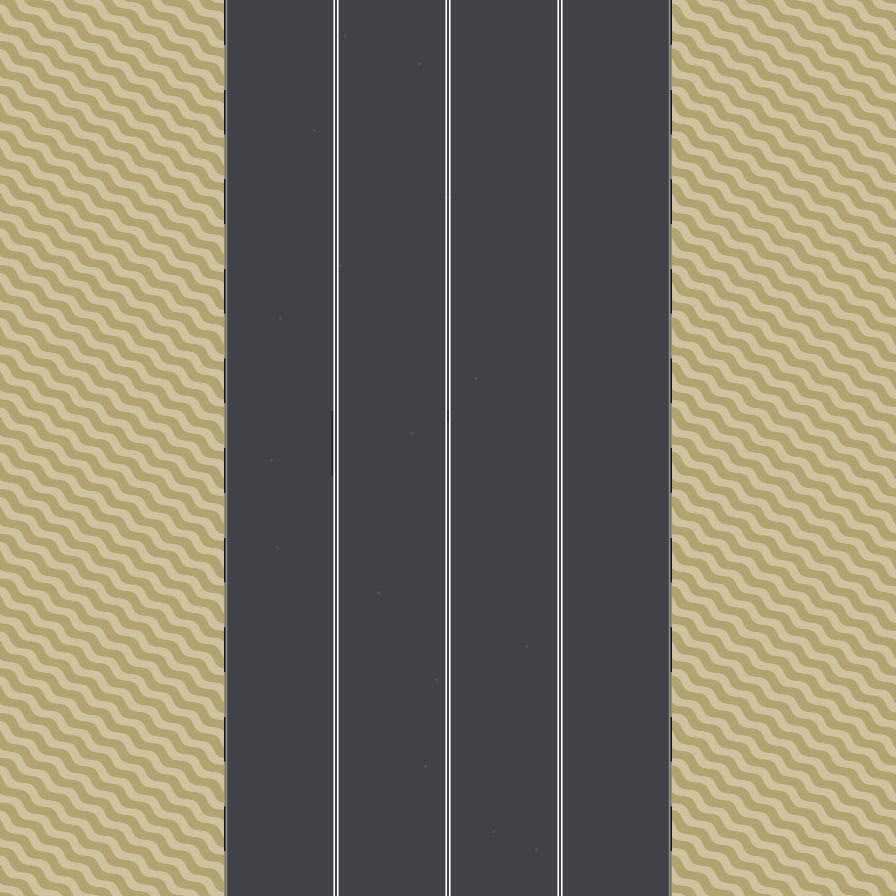
Give the GLSL for this texture, as a Shadertoy shader.

```glsl
// Straight four-lane asphalt road seen from above, between fields of rippled sand.

const float TAU = 6.2831853;

float hash(float n) {
    return fract(sin(n * 127.1) * 43758.5453);
}

// Antialiased coverage of a strip of given half width around d = 0
float strip(float d, float halfWidth, float px) {
    return clamp((halfWidth - abs(d)) / px + 0.5, 0.0, 1.0)
         * min(1.0, 2.0 * halfWidth / px);
}

// Antialiased coverage of a box
float box(vec2 p, vec2 halfSize, float px) {
    return strip(p.x, halfSize.x, px) * strip(p.y, halfSize.y, px);
}

// Wavy diagonal ripples; p.y runs downwards
vec3 sandColor(vec2 p, float px) {
    float sway = 0.15 * sin(TAU * 20.0 * (p.x + p.y));
    float phase = 40.0 * p.y - 26.0 * p.x + sway;
    float ridge = abs(fract(phase + 0.5) - 0.5);
    float aa = 26.0 * px;
    float light = smoothstep(0.265 - aa, 0.265 + aa, ridge);
    return mix(vec3(0.70, 0.645, 0.445), vec3(0.81, 0.765, 0.625), light);
}

// Small pale stones scattered over the asphalt
float stones(vec2 p, float px) {
    float cover = 0.0;
    for (int i = 0; i < 16; i++) {
        float n = float(i) + 1.0;
        vec2 center = vec2(0.27 + 0.46 * hash(n), (n - 1.0 + hash(n + 40.0)) / 16.0);
        float d = length(p - center) - 0.0014;
        cover = max(cover, smoothstep(px, -px, d));
    }
    return cover;
}

vec3 roadColor(vec2 p, float px) {
    vec3 col = vec3(0.255, 0.26, 0.28);
    col = mix(col, vec3(0.37), 0.8 * stones(p, px));

    // Dark worn patches beside the lane lines
    col = mix(col, vec3(0.16, 0.16, 0.19), box(p - vec2(0.371, 0.495), vec2(0.0015, 0.036), px));
    col = mix(col, vec3(0.18), box(p - vec2(0.5, 0.464), vec2(0.001, 0.006), px));

    // Double white lines between the lanes
    float lane = clamp(round(p.x * 8.0), 3.0, 5.0) / 8.0;
    float pair = abs(p.x - lane) - 0.002;
    col = mix(col, vec3(0.98), strip(pair, 0.0009, px));

    // Grey kerb lines
    float inset = 0.25 - abs(p.x - 0.5);
    col = mix(col, vec3(0.56, 0.56, 0.61), strip(inset - 0.0027, 0.0009, px));

    // Dashed dark rim
    float dash = strip(fract(p.y * 10.0) - 0.25, 0.25, 10.0 * px);
    vec3 rim = mix(vec3(0.60, 0.56, 0.41), vec3(0.10, 0.10, 0.13), dash);
    return mix(col, rim, strip(inset - 0.0006, 0.0009, px));
}

void mainImage(out vec4 fragColor, in vec2 fragCoord) {
    vec2 p = fragCoord / iResolution.xy;
    p.y = 1.0 - p.y;
    float px = 1.0 / min(iResolution.x, iResolution.y);

    float onRoad = clamp((0.25 - abs(p.x - 0.5)) / px + 0.5, 0.0, 1.0);
    vec3 col = mix(sandColor(p, px), roadColor(p, px), onRoad);
    fragColor = vec4(col, 1.0);
}
```
